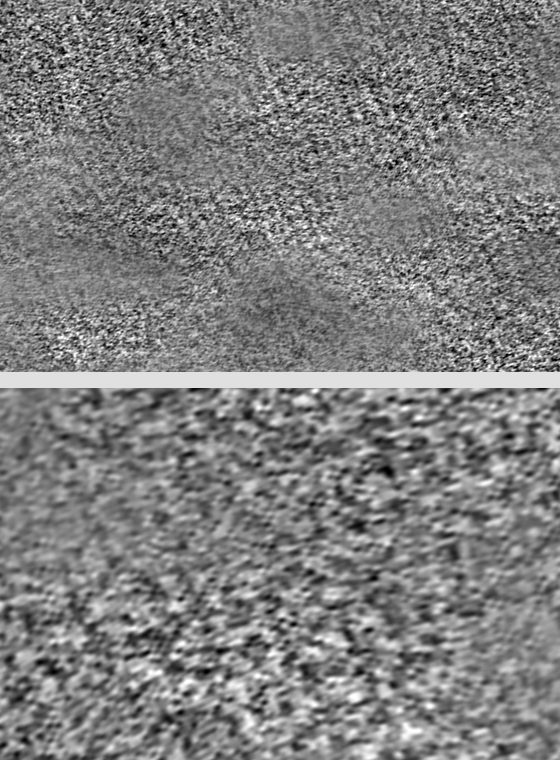
Top, the full canvas; bottom, a detail of the centre.
This texture is drawn by a Shadertoy shader. Its source:

```glsl
float hash(vec2 cell) {
    return fract(sin(dot(cell, vec2(127.1, 311.7))) * 43758.5453);
}

// Smooth value noise in -1..1
float noise(vec2 p) {
    vec2 cell = floor(p);
    vec2 f = fract(p);
    f = f * f * (3.0 - 2.0 * f);
    float low = mix(hash(cell), hash(cell + vec2(1.0, 0.0)), f.x);
    float high = mix(hash(cell + vec2(0.0, 1.0)), hash(cell + vec2(1.0)), f.x);
    return 2.0 * mix(low, high, f.y) - 1.0;
}

mat2 rotation(float angle) {
    float c = cos(angle);
    float s = sin(angle);
    return mat2(c, s, -s, c);
}

// Layered soft patches, wider than tall
float clouds(vec2 p, vec2 scale, int octaves) {
    float sum = 0.0;
    float weight = 0.55;
    p *= scale;
    for (int i = 0; i < octaves; i++) {
        sum += weight * noise(p);
        p = rotation(0.25) * p * 2.1 + 17.3;
        weight *= 0.5;
    }
    return sum;
}

// Bend the grain direction gently from place to place
vec2 bend(vec2 p, float amount) {
    vec2 q = p * vec2(4.0, 3.0);
    return p + amount * vec2(noise(q + 31.0), noise(q + 67.0));
}

// Short, tilted flecks in two sizes
float flecks(vec2 p, float tilt) {
    vec2 coarsePos = rotation(tilt) * p * vec2(116.0, 190.0);
    vec2 finePos = rotation(tilt - 0.25) * p * vec2(155.0, 235.0);
    return 0.85 * noise(coarsePos + 9.0) + 0.75 * noise(finePos + 43.0);
}

// Faint fibres across and down
float fibres(vec2 p) {
    float across = noise(p * vec2(50.0, 215.0) + 5.0);
    float down = noise(p * vec2(185.0, 50.0) + 71.0);
    return 0.6 * across + 0.4 * down;
}

void mainImage(out vec4 fragColor, in vec2 fragCoord) {
    vec2 p = fragCoord / iResolution.y;
    vec2 grainPos = bend(p, 0.016);

    // Rough and calm regions
    float roughness = smoothstep(-0.6, 0.6, clouds(p + 12.0, vec2(3.6, 6.2), 4));
    float contrast = mix(0.11, 0.4, roughness);

    // Broad shading and loose clumps under the grain
    float shade = 0.49 + 0.14 * clouds(p + 53.0, vec2(3.2, 5.4), 4);
    float clumps = noise(grainPos * vec2(52.0, 80.0) + 23.0);

    float grey = shade;
    grey += contrast * (flecks(grainPos, -0.22) + 0.14 * clumps);
    grey += 0.1 * fibres(p);

    fragColor = vec4(vec3(clamp(grey, 0.0, 1.0)), 1.0);
}
```
